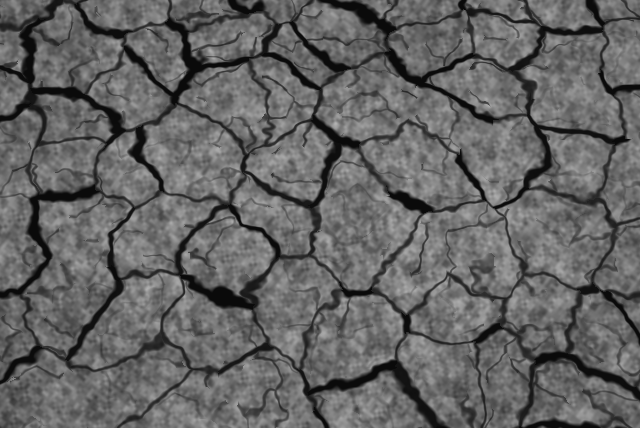
Write a Shadertoy shader that draws this texture.

```glsl
// Dry cracked mud seen at a slight slant, in greys.
// Warped Voronoi borders give the plates; every border has its own width, from
// open gap to hairline. A finer net adds faint cracks, and noise gives the grain.

const float PLATES_NEAR = 5.3;    // plates per canvas height at the bottom
const float PLATES_FAR  = 7.3;    // and at the top
const float GAP_WIDE  = 0.046;    // half widths, in plate units
const float GAP_THIN  = 0.007;
const float GAP_SOFT  = 0.042;
const float THIN_DEPTH = 0.72;    // darkness of hairlines
const float FINE_SCALE = 2.3;     // fine cracks relative to plates
const float FINE_DEPTH = 0.62;
const float FINE_MISSING = 0.55;  // share of fine cracks left out
const float SOIL_GREY = 0.457;
const float GAP_GREY  = 0.04;

float hash(vec2 p) {
    return fract(sin(dot(p, vec2(127.1, 311.7))) * 43758.5453);
}

vec2 hash2(vec2 p) {
    return vec2(hash(p), hash(p + vec2(37.3, 91.7)));
}

float noise(vec2 p) {
    vec2 i = floor(p), f = fract(p);
    f = f * f * (3.0 - 2.0 * f);
    return mix(mix(hash(i), hash(i + vec2(1, 0)), f.x),
               mix(hash(i + vec2(0, 1)), hash(i + vec2(1, 1)), f.x), f.y);
}

vec2 noise2(vec2 p) {
    return vec2(noise(p), noise(p + vec2(53.2, 17.9))) - 0.5;
}

vec2 site(vec2 id) {
    return id + 0.1 + 0.8 * hash2(id);
}

// Crack darkness from 0 to 1; the width and depth depend on the pair of cells
float cracks(vec2 q, float wide, float thin, float soft, float missing) {
    vec2 base = floor(q), ownId = base, own = vec2(0.0);
    float nearest = 1e3;
    for (int y = -1; y <= 1; y++)
    for (int x = -1; x <= 1; x++) {
        vec2 id = base + vec2(x, y);
        vec2 r = site(id) - q;
        if (dot(r, r) < nearest) {
            nearest = dot(r, r);
            own = r;
            ownId = id;
        }
    }
    float swell = 0.5 + noise(q * 1.9 + 7.0);
    float dark = 0.0;
    for (int y = -2; y <= 2; y++)
    for (int x = -2; x <= 2; x++) {
        if (x == 0 && y == 0) continue;
        vec2 id = ownId + vec2(x, y);
        vec2 r = site(id) - q;
        float border = dot(0.5 * (own + r), normalize(r - own));
        vec2 pair = ownId + id;
        float open = smoothstep(0.25, 0.8, hash(pair + 0.37));
        float present = step(missing, hash(pair + 5.13));
        float w = mix(thin, wide, open) * swell;
        float depth = mix(THIN_DEPTH, 1.0, open) * present;
        dark = max(dark, depth * (1.0 - smoothstep(0.6 * w, w + soft, border)));
    }
    return dark;
}

// Dusty surface: blotches, lumps and fine grain on turned grids
float soil(vec2 p) {
    mat2 turn = mat2(0.8, 0.6, -0.6, 0.8);
    float grey = SOIL_GREY;
    grey += 0.08 * (noise(p * 6.0 + 3.0) - 0.5);
    grey += 0.11 * (noise(turn * p * 24.0) - 0.5);
    grey += 0.19 * (noise(turn * turn * p * vec2(52.0, 64.0)) - 0.5);
    grey += 0.18 * (noise(turn * p * 125.0 + 9.0) - 0.5);
    return grey;
}

void mainImage(out vec4 fragColor, in vec2 fragCoord) {
    vec2 p = fragCoord / iResolution.y;
    float middle = 0.5 * iResolution.x / iResolution.y;

    // Slanted ground: plates shrink towards the top
    float spread = PLATES_FAR - PLATES_NEAR;
    vec2 ground = vec2((p.x - middle) * (PLATES_NEAR + 0.4 * spread * p.y),
                       p.y * (PLATES_NEAR + 0.5 * spread * p.y)) + 20.0;

    // Bent and ragged crack lines
    vec2 q = ground + 0.34 * noise2(ground * 1.6)
                    + 0.13 * noise2(ground * 5.0)
                    + 0.05 * noise2(ground * 13.0);
    float gaps = cracks(q, GAP_WIDE, GAP_THIN, GAP_SOFT, 0.06);

    vec2 fineQ = q * FINE_SCALE + 0.2 * noise2(ground * 7.0) + 31.0;
    float patches = smoothstep(0.2, 0.7, noise(ground * 1.3 + 11.0));
    float fine = cracks(fineQ, 0.02, 0.008, 0.075, FINE_MISSING);
    fine *= FINE_DEPTH * mix(0.3, 1.0, patches);

    // Light falls off a little towards the corners
    vec2 fromCentre = (p - vec2(middle, 0.5)) / vec2(middle, 0.5);
    float light = 1.03 - 0.05 * dot(fromCentre, fromCentre);

    float grey = mix(soil(p) * light, GAP_GREY, max(gaps, fine));
    fragColor = vec4(vec3(grey), 1.0);
}
```
